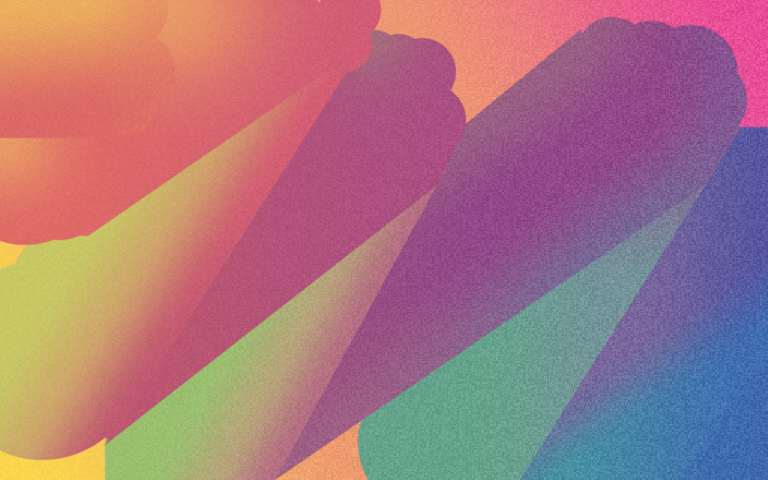
This background is drawn by a WebGL 2 fragment shader. Its source:

```glsl
#version 300 es
precision highp float;
// Overlapping diagonal ribbons with scalloped ends over a warm gradient.
// Each ribbon is a union of half-plane quads and rows of discs, shaded by
// distance from its own edges, and the whole is finished with fine grain.
uniform vec2 u_resolution;
out vec4 fragColor;

const float HEIGHT = 4.8; // canvas height in scene units, y pointing down

// Signed distance to the line a-b; positive on the left of travel.
float side(vec2 p, vec2 a, vec2 b) {
  vec2 d = normalize(b - a);
  return dot(p - a, vec2(d.y, -d.x));
}

// Convex quad with corners in clockwise order.
float quad(vec2 p, vec2 a, vec2 b, vec2 c, vec2 d) {
  return max(max(side(p, a, b), side(p, b, c)), max(side(p, c, d), side(p, d, a)));
}

float disc(vec2 p, vec2 center, float radius) {
  return length(p - center) - radius;
}

// Row of n discs; xy is the center and z the radius at each end.
float lobes(vec2 p, vec3 first, vec3 last, int n) {
  float d = 1e3;
  for (int i = 0; i < n; i++) {
    vec3 lobe = mix(first, last, float(i) / float(n - 1));
    d = min(d, disc(p, lobe.xy, lobe.z));
  }
  return d;
}

vec3 paint(vec3 base, vec3 color, float d, float soft) {
  return mix(base, color, 1.0 - smoothstep(-soft, soft, d));
}

float glow(vec2 p, vec2 center, vec2 size) {
  vec2 q = (p - center) / size;
  return exp(-dot(q, q));
}

float hash(vec2 cell) {
  vec3 h = fract(vec3(cell.xyx) * 0.1031);
  h += dot(h, h.yzx + 33.33);
  return fract((h.x + h.y) * h.z);
}

vec3 backdrop(vec2 p) {
  float t = dot(p, vec2(0.13, -0.06)) + 0.2;
  vec3 c = mix(vec3(0.98, 0.84, 0.30), vec3(0.93, 0.60, 0.44), smoothstep(-0.08, 0.42, t));
  return mix(c, vec3(0.91, 0.30, 0.60), smoothstep(0.65, 1.18, t));
}

vec3 blueRibbon(vec2 p) {
  float depth = side(p, vec2(5.3, 4.7), vec2(7.68, 3.1));
  vec3 low = mix(vec3(0.28, 0.57, 0.63), vec3(0.25, 0.43, 0.69), smoothstep(5.4, 7.6, p.x));
  vec3 high = mix(vec3(0.47, 0.40, 0.61), vec3(0.34, 0.34, 0.63), smoothstep(6.3, 7.7, p.x));
  vec3 c = mix(low, high, smoothstep(-0.25, 0.5, depth));
  float corner = side(p, vec2(7.2, 4.2), vec2(7.68, 3.5));
  return mix(c, vec3(0.24, 0.39, 0.68), 0.4 * smoothstep(0.03, -0.03, corner));
}

vec3 tealRibbon(vec2 p) {
  vec3 c = mix(vec3(0.40, 0.64, 0.55), vec3(0.45, 0.58, 0.60), smoothstep(4.8, 6.1, p.x));
  return mix(c, vec3(0.50, 0.44, 0.59), smoothstep(2.9, 1.7, p.y));
}

vec3 purpleRibbon(vec2 p, float lowerEdge) {
  float t = -lowerEdge;
  vec3 ridge = mix(vec3(0.60, 0.31, 0.50), vec3(0.57, 0.28, 0.54), smoothstep(3.2, 5.0, p.x));
  vec3 fringe = mix(vec3(0.62, 0.38, 0.52), vec3(0.46, 0.41, 0.59), smoothstep(3.3, 6.2, p.x));
  vec3 c = mix(fringe, ridge, smoothstep(-0.1, 0.85, t));
  c = mix(c, vec3(0.61, 0.40, 0.51), 0.8 * smoothstep(1.05, 1.85, t) * smoothstep(7.0, 5.6, p.x));
  return mix(c, vec3(0.50, 0.35, 0.58), 0.7 * smoothstep(6.5, 7.4, p.x));
}

vec3 greenRibbon(vec2 p, float rightEdge) {
  vec3 c = mix(vec3(0.71, 0.43, 0.51), vec3(0.72, 0.64, 0.48), smoothstep(0.0, 0.55, -rightEdge));
  return mix(c, vec3(0.60, 0.75, 0.43), smoothstep(0.4, 1.15, -rightEdge));
}

vec3 pinkRibbon(vec2 p) {
  vec3 c = mix(vec3(0.74, 0.34, 0.44), vec3(0.67, 0.31, 0.51), smoothstep(1.2, 4.4, p.x));
  return mix(c, vec3(0.64, 0.45, 0.48), 0.8 * glow(p, vec2(3.7, 0.35), vec2(0.45, 0.5)));
}

vec3 oliveRibbon(vec2 p, float rightEdge) {
  vec3 red = mix(vec3(0.83, 0.37, 0.45), vec3(0.75, 0.35, 0.44), smoothstep(1.2, 4.2, p.y));
  vec3 c = mix(red, vec3(0.81, 0.64, 0.42), smoothstep(0.08, 0.8, -rightEdge));
  return mix(c, vec3(0.78, 0.78, 0.39), smoothstep(0.6, 1.4, -rightEdge));
}

vec3 redRibbon(vec2 p) {
  vec3 c = mix(vec3(0.87, 0.41, 0.40), vec3(0.82, 0.36, 0.46), smoothstep(0.5, 3.5, p.x));
  float warm = max(glow(p, vec2(0.0, 1.4), vec2(0.6, 0.55)), glow(p, vec2(1.7, 0.1), vec2(0.9, 0.75)));
  return mix(c, vec3(0.92, 0.64, 0.40), 0.85 * warm);
}

vec3 orangeRibbon(vec2 p) {
  vec3 c = mix(vec3(0.92, 0.69, 0.37), vec3(0.86, 0.41, 0.40), smoothstep(0.0, 1.25, p.y + 0.12 * p.x));
  return mix(c, vec3(0.88, 0.48, 0.41), 0.5 * smoothstep(0.8, 1.7, p.x));
}

void main() {
  vec2 p = vec2(gl_FragCoord.x, u_resolution.y - gl_FragCoord.y) * HEIGHT / u_resolution.y;
  float soft = HEIGHT / u_resolution.y;
  vec3 color = backdrop(p);

  // Cool ribbons on the right
  float coolEdge = side(p, vec2(7.4, 1.3), vec2(5.2, 4.8));
  float purpleLow = side(p, vec2(7.05, 1.85), vec2(2.75, 4.8));
  float blue = max(1.27 - p.y, -coolEdge - 0.1);
  float teal = max(max(coolEdge, -purpleLow - 0.1), min(disc(p, vec2(4.33, 4.42), 0.75), 4.33 - p.x));
  float purple = quad(p, vec2(1.9, 5.383), vec2(2.6, 2.93), vec2(5.8, 0.3), vec2(7.05, 1.85));
  purple = min(purple, quad(p, vec2(5.8, 0.5), vec2(7.3, 0.9), vec2(7.4, 1.3), vec2(7.05, 1.85)));
  purple = min(purple, lobes(p, vec3(6.12, 0.52, 0.35), vec3(6.9, 0.73, 0.48), 3));
  purple = min(purple, disc(p, vec2(7.03, 1.0), 0.44));
  color = paint(color, blueRibbon(p), blue, soft);
  color = paint(color, tealRibbon(p), teal, soft);
  color = paint(color, purpleRibbon(p, purpleLow), purple, soft);

  // Green and pink ribbons in the middle
  float greenEdge = side(p, vec2(4.37, 1.85), vec2(2.75, 4.8));
  float green = quad(p, vec2(1.05, 4.9), vec2(1.05, 4.2), vec2(4.37, 1.85), vec2(2.7, 4.9));
  float pink = quad(p, vec2(1.05, 4.45), vec2(3.0, 0.6), vec2(3.75, 0.32), vec2(4.4, 1.83));
  pink = min(pink, quad(p, vec2(3.7, 0.5), vec2(4.3, 0.6), vec2(4.62, 1.35), vec2(4.37, 1.85)));
  pink = min(pink, lobes(p, vec3(3.75, 0.55, 0.25), vec3(4.22, 0.72, 0.34), 3));
  pink = min(pink, disc(p, vec2(4.3, 1.2), 0.36));
  color = paint(color, greenRibbon(p, greenEdge), green, soft);
  color = paint(color, pinkRibbon(p), pink, soft);

  // Warm ribbons on the left
  float oliveEdge = side(p, vec2(3.7, 0.35), vec2(1.1, 4.54));
  float olive = quad(p, vec2(-0.6, 3.86), vec2(0.5, 2.06), vec2(3.7, 0.35), vec2(1.12, 4.4));
  olive = min(olive, disc(p, vec2(0.42, 3.6), 1.0));
  float red = quad(p, vec2(0.88, 2.36), vec2(-1.0, 2.3), vec2(-1.0, -3.0), vec2(3.72, 0.4));
  red = min(red, lobes(p, vec3(0.25, 1.65, 0.8), vec3(0.6, 1.95, 0.45), 2));
  red = min(red, lobes(p, vec3(3.5, 0.1, 0.31), vec3(3.45, 0.45, 0.27), 2));
  float orange = quad(p, vec2(-0.5, 1.38), vec2(-0.5, -0.5), vec2(1.4, -0.5), vec2(1.2, 1.38));
  orange = min(orange, lobes(p, vec3(1.32, 0.1, 0.36), vec3(1.34, 0.72, 0.41), 2));
  orange = min(orange, disc(p, vec2(1.2, 1.0), 0.38));
  color = paint(color, oliveRibbon(p, oliveEdge), olive, soft);
  color = paint(color, redRibbon(p), red, soft);
  color = paint(color, orangeRibbon(p), orange, soft);

  // Grain, stronger toward the cool side
  float grain = hash(floor(p * 320.0 / HEIGHT)) - 0.5;
  color += grain * mix(0.03, 0.10, smoothstep(2.0, 8.5, p.x + 0.5 * p.y));
  fragColor = vec4(clamp(color, 0.0, 1.0), 1.0);
}
```
